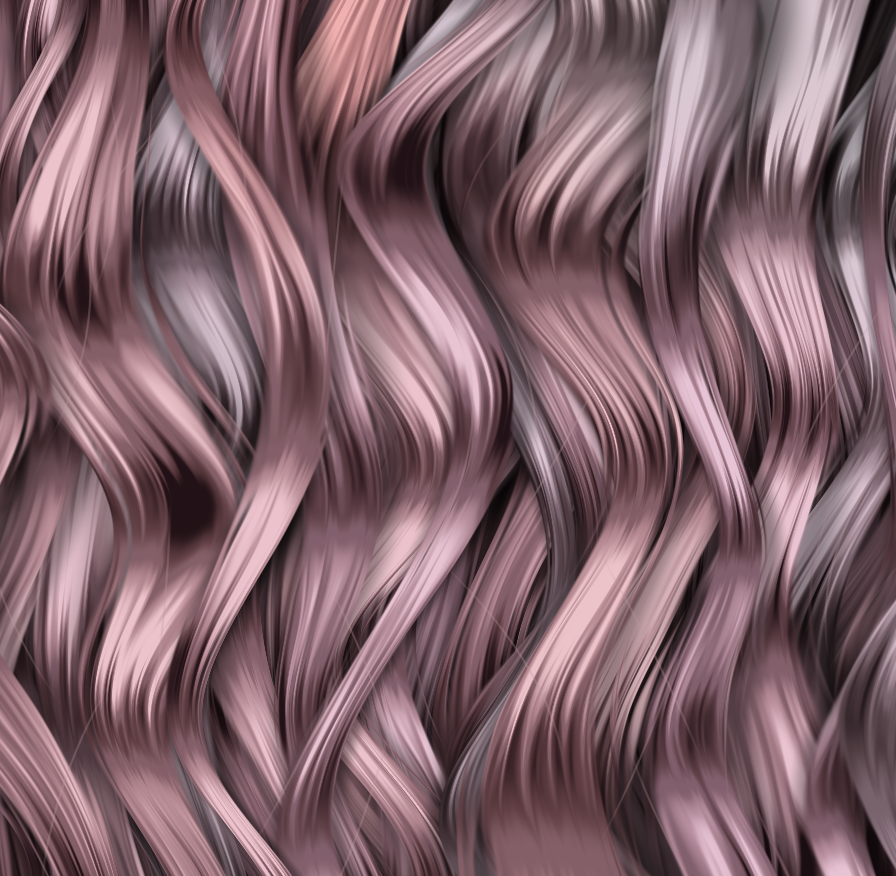
Reproduce this texture procedurally as a Shadertoy shader.

```glsl
// Wavy locks of dusty rose hair with glossy bands, dark gaps and loose strands
const int LOCKS = 42;
const int FLYAWAYS = 22;
const float WAVE_RATE = 10.1;
const float WAVE_CREST = 0.51;

float hash(float n) { return fract(sin(n * 127.1 + 3.7) * 4375.85); }

float hash2(vec2 p) {
    vec3 q = fract(p.xyx * vec3(0.1031, 0.1030, 0.0973));
    q += dot(q, q.yzx + 33.33);
    return fract((q.x + q.y) * q.z);
}

float noise(vec2 p) {
    vec2 i = floor(p), f = fract(p);
    f = f * f * (3.0 - 2.0 * f);
    return mix(mix(hash2(i), hash2(i + vec2(1, 0)), f.x),
               mix(hash2(i + vec2(0, 1)), hash2(i + vec2(1, 1)), f.x), f.y);
}

// Tone 0..1 to hair colour, from shadow to gloss
vec3 hairRamp(float tone) {
    vec3 c = mix(vec3(0.13, 0.07, 0.09), vec3(0.35, 0.235, 0.255), smoothstep(0.0, 0.27, tone));
    c = mix(c, vec3(0.51, 0.38, 0.42), smoothstep(0.22, 0.46, tone));
    c = mix(c, vec3(0.70, 0.55, 0.59), smoothstep(0.50, 0.74, tone));
    return mix(c, vec3(0.91, 0.78, 0.82), smoothstep(0.70, 0.97, tone));
}

// Phase of a lock's wave at height y
float waveAngle(float y, float root, float id) {
    float phase = (hash(id + 0.3) - 0.5) * 1.7 + 0.5 * root;
    return WAVE_RATE * (y - WAVE_CREST) + phase + 0.7 * sin(y * 4.5 + id * 1.7);
}

// Horizontal position of a lock's spine at height y
float spine(float y, float root, float id) {
    float amp = mix(0.022, 0.078, hash(id + 0.6));
    float lean = (hash(id + 0.8) - 0.5) * 0.24 + 0.16 * (root - 0.45);
    return root + amp * cos(waveAngle(y, root, id)) + lean * (y - 0.5);
}

// Layered streaks, centred on zero
float strands(float s, float y, float seed) {
    float coarse = noise(vec2(s * 65.0 + seed, y * 4.0));
    float medium = noise(vec2(s * 155.0 + seed, y * 6.0 + 9.0));
    float fine = noise(vec2(s * 290.0 + seed, y * 9.0 + 21.0));
    return 0.32 * coarse + 0.38 * medium + 0.30 * fine - 0.5;
}

// Copper and ash tints that grow toward the roots
vec3 tint(vec3 c, vec2 p, float id) {
    float pick = hash(id + 0.45);
    c *= mix(vec3(1.02, 0.98, 0.965), vec3(0.99, 0.985, 1.03), pick);
    float top = smoothstep(0.6, 0.95, p.y);
    float copper = top * smoothstep(0.3, 0.05, abs(p.x - 0.42));
    c *= mix(vec3(1.0), vec3(1.02, 0.88, 0.83), copper * (1.0 - pick));
    float ash = top * smoothstep(0.35, 0.75, p.x) * 0.5 + 0.35 * step(0.85, pick);
    vec3 grey = dot(c, vec3(0.3, 0.5, 0.2)) * vec3(0.96, 0.97, 0.99);
    return mix(c, grey, min(ash, 0.65));
}

// Lays one lock, with its cast shadow, over the colour below
vec3 addLock(vec3 below, vec2 p, float id, float depth) {
    float root = fract(id * 0.618034) * 1.4 - 0.2;
    float radius = mix(0.085, 0.02, hash(id + 0.15) * smoothstep(0.1, 0.9, depth));
    float width = radius * (0.95 + 0.4 * sin(p.y * 6.0 + id * 2.4));
    float u = (p.x - spine(p.y, root, id)) / width;
    if (abs(u) > 1.8) return below;

    // Strands wander inside the lock
    float seed = id * 17.0;
    float s = u * radius;
    s += 0.030 * (noise(vec2(s * 16.0 + seed, p.y * 5.0)) - 0.5);
    s += 0.008 * (noise(vec2(s * 60.0 + seed, p.y * 11.0)) - 0.5);
    float streak = strands(s, p.y, seed);

    // Gloss where the wave runs diagonally, ragged from strand to strand
    float ragged = waveAngle(p.y, root, id) + 1.6 * streak;
    float gloss = smoothstep(0.15, 1.0, abs(sin(ragged)));
    gloss *= mix(0.55, 1.15, noise(vec2(p.x * 4.0 + seed, p.y * 5.0)));
    float tone = 0.25 + 0.66 * gloss * (1.0 - 0.35 * u * u);
    tone += streak * (0.7 + 0.35 * gloss);
    tone -= 0.26 * smoothstep(0.6, 0.9, noise(vec2(s * 48.0 + seed, p.y * 4.0 + 5.0)));
    tone *= mix(0.7, 1.04, smoothstep(0.0, 0.6, depth));
    vec3 c = tint(hairRamp(clamp(tone, 0.0, 1.0)), p, id);

    // Edges break up into separate strands
    float fray = noise(vec2(s * 150.0 + seed, p.y * 5.0 + 40.0)) - 0.5;
    fray += 0.7 * (noise(vec2(s * 60.0 + seed, p.y * 4.0 + 70.0)) - 0.5);
    float cover = 1.0 - smoothstep(0.72, 0.98, abs(u) + 0.55 * fray);
    float shadow = 0.36 * (1.0 - smoothstep(0.8, 1.6, abs(u - 0.1)));
    return mix(below * (1.0 - shadow), c, cover);
}

// Single loose hair, a thin bent line over a short span
float flyaway(vec2 p, float id) {
    vec2 q = p - vec2(hash(id + 0.21), hash(id + 0.57));
    float bend = (hash(id + 0.33) - 0.5) * 1.3;
    float x = q.x + bend * q.y + (hash(id + 0.71) - 0.5) * 4.0 * q.y * q.y;
    float line = 1.0 - smoothstep(0.0004, 0.002, abs(x) / sqrt(1.0 + bend * bend));
    return line * (1.0 - smoothstep(0.05, 0.14, abs(q.y)));
}

void mainImage(out vec4 fragColor, in vec2 fragCoord) {
    vec2 p = fragCoord / iResolution.y;

    // Deep hair seen through the gaps
    float deep = strands(p.x - spine(p.y, 0.0, 2.0), p.y, 3.0);
    vec3 col = hairRamp(clamp(0.2 + 0.7 * deep, 0.0, 1.0));

    for (int i = 0; i < LOCKS; i++) {
        col = addLock(col, p, float(i) + 1.0, float(i) / float(LOCKS - 1));
    }
    for (int i = 0; i < FLYAWAYS; i++) {
        col = mix(col, vec3(0.74, 0.6, 0.62), 0.3 * flyaway(p, float(i) + 60.0));
    }
    fragColor = vec4(col, 1.0);
}
```
